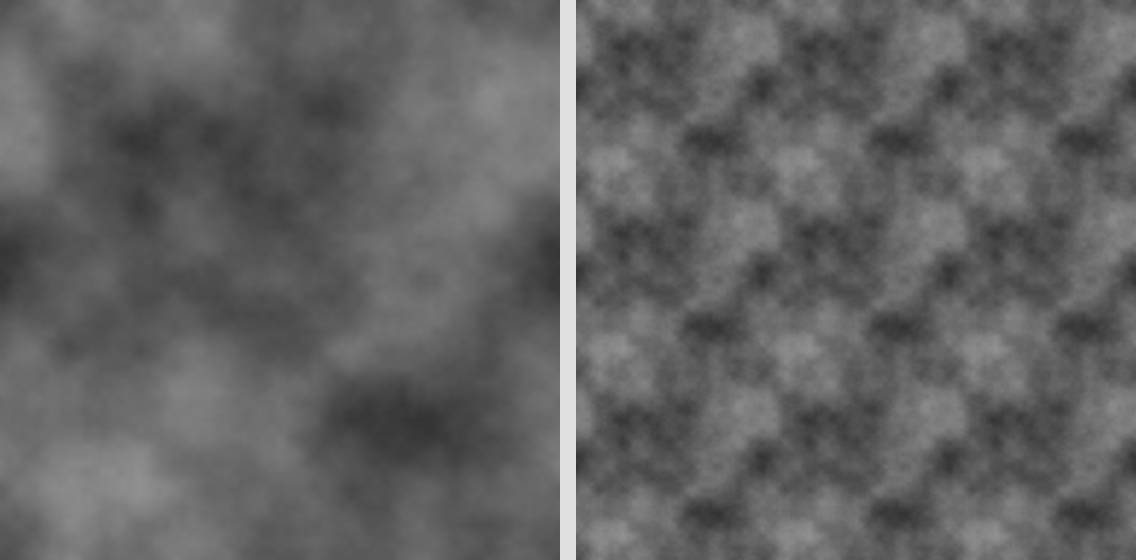
Left: one tile. Right: repeated 3 by 3.
Give the GLSL for this texture, as a Shadertoy shader.

```glsl
// Soft grey cloud texture that tiles: octaves of wrapped value noise are
// summed, each twice as fine and half as strong as the one before.
// The coarsest lattice is normalised to keep brightness and contrast steady.

const int OCTAVES = 6;
const float BASE_CELLS = 4.0;      // whole cells across the canvas
const float GAIN = 0.5;            // strength of each finer octave
const float MEAN_GREY = 0.385;
const float CONTRAST = 0.093;      // grey spread of the coarsest lattice
const float BASE_SEED = 17.0;
const float SEED_STEP = 31.0;

float hash(vec2 cell, float seed) {
    return fract(sin(dot(cell + seed, vec2(127.1, 311.7))) * 43758.5453);
}

// Lattice value that repeats after a whole number of cells
float lattice(vec2 cell, float cells, float seed) {
    return hash(mod(cell, cells), seed);
}

// Smoothly interpolated value noise over a wrapped lattice
float tileNoise(vec2 uv, float cells, float seed) {
    vec2 p = uv * cells;
    vec2 cell = floor(p);
    vec2 blend = smoothstep(0.0, 1.0, p - cell);
    float lower = mix(lattice(cell, cells, seed),
                      lattice(cell + vec2(1.0, 0.0), cells, seed), blend.x);
    float upper = mix(lattice(cell + vec2(0.0, 1.0), cells, seed),
                      lattice(cell + vec2(1.0, 1.0), cells, seed), blend.x);
    return mix(lower, upper, blend.y);
}

// Mean and standard deviation of all values in a lattice
vec2 latticeStats(float cells, float seed) {
    float sum = 0.0;
    float sumSquares = 0.0;
    for (float y = 0.0; y < cells; y++) {
        for (float x = 0.0; x < cells; x++) {
            float value = hash(vec2(x, y), seed);
            sum += value;
            sumSquares += value * value;
        }
    }
    float count = cells * cells;
    float mean = sum / count;
    return vec2(mean, sqrt(max(sumSquares / count - mean * mean, 0.001)));
}

// Sum of octaves, centred on zero
float clouds(vec2 uv, float baseCells, float baseSeed) {
    vec2 stats = latticeStats(baseCells, baseSeed);
    float total = 0.0;
    float amplitude = 1.0;
    float cells = baseCells;
    float seed = baseSeed;
    for (int i = 0; i < OCTAVES; i++) {
        total += amplitude * (tileNoise(uv, cells, seed) - stats.x) / stats.y;
        stats = vec2(0.5, 0.289);  // uniform distribution for finer octaves
        amplitude *= GAIN;
        cells *= 2.0;
        seed += SEED_STEP;
    }
    return total;
}

void mainImage(out vec4 fragColor, in vec2 fragCoord) {
    vec2 uv = fragCoord / iResolution.xy;
    float grey = MEAN_GREY + CONTRAST * clouds(uv, BASE_CELLS, BASE_SEED);
    fragColor = vec4(vec3(clamp(grey, 0.0, 1.0)), 1.0);
}
```
